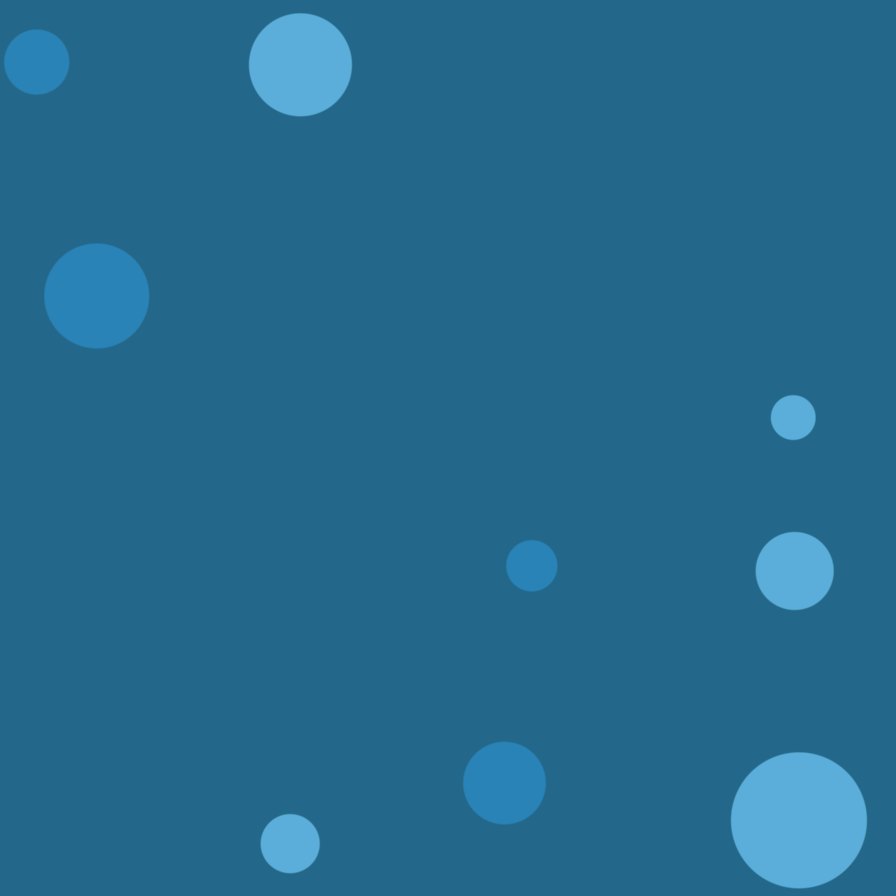
Reproduce this background procedurally as a Shadertoy shader.

```glsl
vec2 hash2(float n) {
    vec3 p = fract(n * vec3(0.1031, 0.1030, 0.0973));
    p += dot(p, p.yzx + 33.33);
    return fract((p.xx + p.yz) * p.zy);
}

float discMask(vec2 p, vec2 center, float radius) {
    float soft = max(0.0012, 0.75 / iResolution.y);
    return 1.0 - smoothstep(-soft, soft, length(p - center) - radius);
}

void mainImage(out vec4 fragColor, in vec2 fragCoord) {
    vec2 uv = fragCoord / iResolution.y;
    vec3 color = vec3(0.137, 0.408, 0.541);

    // Nine discs, each in its own cell of a 4 x 4 grid, alternating pale and mid blue
    for (int i = 0; i < 9; i++) {
        bool pale = i % 2 == 0;
        float step = float(i / 2);
        float radius = pale ? 0.025 * pow(1.32, step) : 0.0286 * pow(1.27, step);

        // An odd stride visits the cells in scrambled order without repeats
        int cell = (i * 11 + 11) % 16;
        vec2 cellCenter = (vec2(cell % 4, cell / 4) + 0.5) * 0.25;

        // Jitter stays inside the cell, so discs never overlap
        vec2 jitter = (hash2(float(i) + 5.0) * 2.0 - 1.0) * (0.122 - radius);
        vec3 tint = pale ? vec3(0.357, 0.682, 0.851) : vec3(0.160, 0.512, 0.718);
        color = mix(color, tint, discMask(uv, cellCenter + jitter, radius));
    }

    fragColor = vec4(color, 1.0);
}
```
